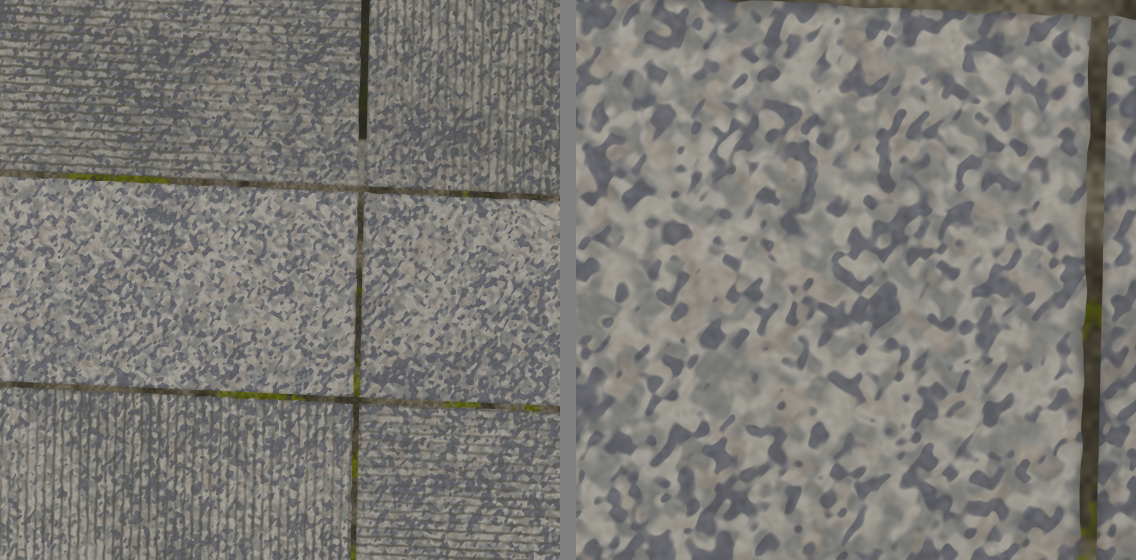
Left: the whole. Right: its middle third, enlarged.
This texture is drawn by a WebGL 2 fragment shader. Its source:

```glsl
#version 300 es
precision highp float;
// Granite paving: a smooth middle course between two grooved courses whose
// groove direction alternates by slab. Slightly skewed slab coordinates set the
// joints; layered value noise gives the speckle, wear, dirt and moss.
uniform vec2 u_resolution;
out vec4 outColor;

const float COURSE_HEIGHT = 0.377;
const float GROOVE_PERIOD = 0.0156;

const vec3 PALE_GRAIN = vec3(0.635, 0.620, 0.585);
const vec3 WARM_GRAIN = vec3(0.590, 0.545, 0.500);
const vec3 GREY_GRAIN = vec3(0.500, 0.500, 0.485);
const vec3 BLUE_GRAIN = vec3(0.350, 0.360, 0.395);
const vec3 GROOVE_DIRT = vec3(0.335, 0.330, 0.295);
const vec3 JOINT_SOIL = vec3(0.235, 0.215, 0.170);
const vec3 JOINT_MORTAR = vec3(0.390, 0.365, 0.305);
const vec3 OPEN_JOINT = vec3(0.150, 0.150, 0.115);
const vec3 PALE_MORTAR = vec3(0.470, 0.465, 0.430);
const vec3 MOSS = vec3(0.340, 0.365, 0.060);

float hash(vec2 p) {
  vec3 q = fract(p.xyx * vec3(0.1031, 0.1030, 0.0973));
  q += dot(q, q.yzx + 33.33);
  return fract((q.x + q.y) * q.z);
}

float noise(vec2 p) {
  vec2 i = floor(p), f = fract(p);
  f = f * f * (3.0 - 2.0 * f);
  return mix(mix(hash(i), hash(i + vec2(1, 0)), f.x),
             mix(hash(i + vec2(0, 1)), hash(i + vec2(1, 1)), f.x), f.y);
}

float fbm(vec2 p) {
  float sum = 0.0, amp = 0.5;
  for (int i = 0; i < 4; i++) {
    sum += amp * noise(p);
    p = mat2(1.6, 1.2, -1.2, 1.6) * p + 17.3;
    amp *= 0.5;
  }
  return sum / 0.9375;
}

// 1 inside a band of the given half width, 0 outside
float band(float d, float halfWidth, float soft) {
  return 1.0 - smoothstep(halfWidth - soft, halfWidth + soft, abs(d));
}

// Speckled stone: pale and grey crystals with blue-grey flecks
vec3 granite(vec2 p, float flecks) {
  vec2 q = mat2(0.83, 0.56, -0.56, 0.83) * p;
  q += 0.004 * (vec2(noise(p * 90.0), noise(p * 90.0 + 40.0)) - 0.5);
  float cloud = fbm(p * 7.0) - 0.5;
  vec3 stone = mix(PALE_GRAIN, GREY_GRAIN, smoothstep(0.25, 0.75, noise(q * 125.0) + 0.3 * cloud));
  stone = mix(stone, WARM_GRAIN, 0.5 * smoothstep(0.6, 0.8, noise(q * 75.0 + 9.0)));
  float fleck = 0.65 * noise(q * vec2(185.0, 130.0) + 5.0) + 0.35 * noise(q * 85.0 + 61.0);
  stone = mix(stone, BLUE_GRAIN, 0.8 * smoothstep(0.52, 0.68, fleck + 0.35 * cloud + flecks));
  return stone + 0.07 * (noise(q * 260.0) - 0.5);
}

// Parallel saw cuts, ragged along their length
float grooves(float across, float along, float soft) {
  float lane = across / GROOVE_PERIOD;
  float id = floor(lane);
  float ragged = noise(vec2(along * 85.0, id * 7.3));
  float d = (fract(lane) - 0.5 + 0.22 * (ragged - 0.5)) * GROOVE_PERIOD;
  float broken = smoothstep(0.12, 0.5, noise(vec2(along * 60.0 + 31.0, id * 5.1)));
  return band(d, 0.0017 + 0.0012 * ragged, soft + 0.0010) * mix(0.5, 1.0, broken);
}

// Filling of a joint: soil, mortar crumbs and tufts of moss
vec3 jointFill(float along, vec2 p, float seed) {
  vec3 fill = mix(JOINT_SOIL, JOINT_MORTAR, smoothstep(0.3, 0.75, fbm(vec2(along * 22.0, seed))));
  float tuft = smoothstep(0.70, 0.80, noise(vec2(along * 17.0, seed * 3.7)) + 0.25 * (noise(p * 120.0) - 0.5));
  return mix(fill, MOSS, 0.85 * tuft) * (0.8 + 0.4 * noise(p * 210.0));
}

void main() {
  vec2 p = gl_FragCoord.xy / u_resolution;
  float soft = 0.75 / min(u_resolution.x, u_resolution.y);

  // Skewed slab coordinates
  float across = p.x - 0.630 - 0.023 * p.y;
  float rise = p.y + 0.045 * p.x - 0.314;
  float course = floor(rise / COURSE_HEIGHT);
  float rightSide = step(0.0, across);
  vec2 slab = vec2(rightSide, course);
  bool upper = course > 0.5;

  // Stone, a little darker on the upper course and the right slabs
  vec3 color = granite(p + slab * vec2(3.1, 5.7), 0.025 * rightSide);
  color *= upper ? 0.90 : 0.98 - 0.03 * rightSide;
  color *= 0.95 + 0.10 * fbm(p * 4.0 + slab * 8.0);

  // Grooves run across or up the slab, worn away in places
  if (course != 0.0) {
    bool level = upper != (rightSide > 0.5);
    float cut = level ? grooves(rise, p.x, soft) : grooves(across, p.y, soft);
    float wear = smoothstep(0.25, 0.65, fbm(p * 5.0 + 13.0));
    float corner = upper ? smoothstep(0.05, 0.40, length(p - vec2(0.64, 0.68))) : 1.0;
    color = mix(color, GROOVE_DIRT, cut * mix(0.55, 0.88, wear) * mix(0.45, 1.0, corner));
  }

  // Joints, with grime on the neighbouring stone
  float level = (fract(rise / COURSE_HEIGHT + 0.5) - 0.5) * COURSE_HEIGHT;
  float chip = 0.0035 * (noise(p * 75.0) - 0.5);
  float openPart = smoothstep(0.745, 0.755, p.y);
  float upright = band(across + chip * 0.5, mix(0.0052, 0.0072, openPart) + chip * 0.4, soft);
  float flat_ = band(level + chip * 0.5, 0.0056 + chip * 0.5, soft);
  color *= 1.0 - 0.16 * max(band(across, 0.008, 0.005), band(level, 0.008, 0.005));
  vec3 uprightFill = mix(jointFill(p.y, p, 4.0), OPEN_JOINT, 0.8 * openPart);
  float filled = smoothstep(0.66, 0.675, p.y) * (1.0 - openPart);
  uprightFill = mix(uprightFill, PALE_MORTAR * (0.85 + 0.3 * noise(p * 130.0)), 0.85 * filled);
  color = mix(color, uprightFill, upright);
  color = mix(color, jointFill(p.x, p, 11.0 + floor(rise / COURSE_HEIGHT + 0.5) * 6.0), flat_);
  outColor = vec4(clamp(color, 0.0, 1.0), 1.0);
}
```
